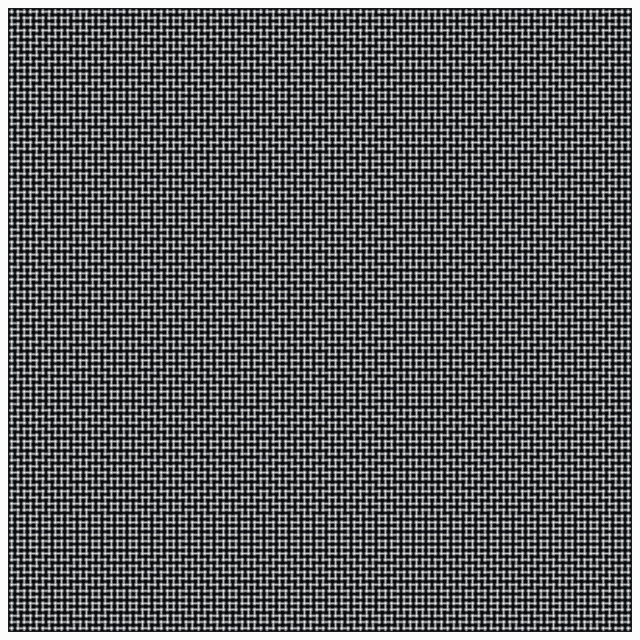
This pattern is drawn by a WebGL 2 fragment shader. Its source:

```glsl
#version 300 es
precision highp float;
// A framed field of 100 by 100 light dots joined by short, thinner dashes.
// Along each row and column the dashes alternate with gaps, and a hash per
// line picks the starting phase; a faint thread runs through every gap.

uniform vec2 u_resolution;
out vec4 fragColor;

// Layout, in canvas units
const float CELLS = 100.0;
const float MARGIN = 0.0135;
const float FRAME_WIDTH = 0.0016;
const float SOFTNESS = 0.0040;

// Stitch shape, in cell units
const float DOT_RADIUS = 0.26;
const float DASH_HALF_WIDTH = 0.10;
const float THREAD_HALF_WIDTH = 0.12;
const float THREAD_STRENGTH = 0.17;

// Seeds for the phases of rows and columns
const uint ROW_SEED = 71u;
const uint COLUMN_SEED = 1931u;

// Colours
const vec3 INK = vec3(0.015, 0.022, 0.035);
const vec3 LIGHT = vec3(0.99);
const vec3 PAPER = vec3(0.99);

// Integer hash of a line index, giving a phase of 0 or 1
float linePhase(float index, uint seed) {
  uint n = (uint(index) + seed) * 40503u;
  n = (n ^ (n >> 15u)) * 73529u;
  n = (n ^ (n >> 13u)) * 51977u;
  n ^= n >> 16u;
  return float((n >> 3u) & 1u);
}

// Signed distance to an axis-aligned box at the origin
float boxDistance(vec2 p, vec2 halfSize) {
  vec2 d = abs(p) - halfSize;
  return length(max(d, 0.0)) + min(max(d.x, d.y), 0.0);
}

// Signed distance to a pair of dashes from the origin along +x and +y
float dashPairDistance(vec2 p, float halfWidth) {
  vec2 halfSize = vec2(0.3, halfWidth);
  vec2 centre = vec2(0.3, 0.0);
  return min(boxDistance(p - centre, halfSize), boxDistance(p.yx - centre, halfSize));
}

// Coverage of a shape from its distance and the width of the soft edge
float coverage(float dist, float width) {
  return clamp(0.5 - dist / width, 0.0, 1.0);
}

// Lightness of a cell: dot, two dashes, and threads on the opposite sides
float stitchLight(vec2 p, vec2 cell, float softEdge) {
  vec2 phase = vec2(linePhase(cell.y, ROW_SEED), linePhase(cell.x, COLUMN_SEED));
  vec2 q = p * (1.0 - 2.0 * mod(cell + phase, 2.0));
  float dot = coverage(length(p) - DOT_RADIUS, softEdge);
  float dashes = coverage(dashPairDistance(q, DASH_HALF_WIDTH), softEdge);
  float threads = coverage(dashPairDistance(-q, THREAD_HALF_WIDTH), softEdge);
  return max(max(dot, dashes), threads * THREAD_STRENGTH);
}

void main() {
  float side = min(u_resolution.x, u_resolution.y);
  float pixel = 1.0 / side;
  vec2 centred = (gl_FragCoord.xy - 0.5 * u_resolution) / side;

  // Stitched field inside the margin
  float halfField = 0.5 - MARGIN;
  float cellSize = 2.0 * halfField / CELLS;
  vec2 grid = (centred + halfField) / cellSize;
  vec2 cell = clamp(floor(grid), 0.0, CELLS - 1.0);
  float softEdge = max(SOFTNESS, pixel) / cellSize;
  float light = stitchLight(grid - cell - 0.5, cell, softEdge);
  vec3 colour = mix(INK, LIGHT, light);

  // Thin frame, then the blank margin
  float edge = boxDistance(centred, vec2(halfField));
  float frame = abs(edge) - 0.5 * FRAME_WIDTH;
  colour = mix(PAPER, colour, coverage(edge, pixel));
  colour = mix(colour, INK, coverage(frame, pixel));

  fragColor = vec4(colour, 1.0);
}
```
